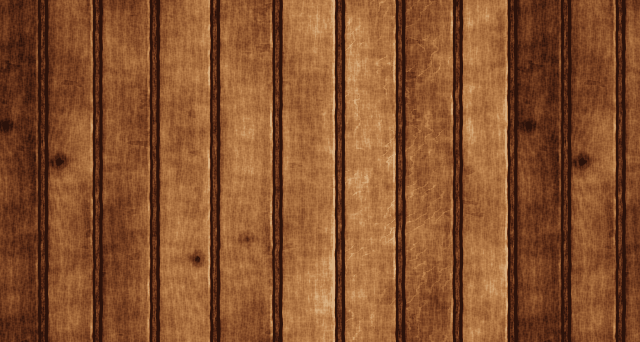
This texture is drawn by a WebGL 2 fragment shader. Its source:

```glsl
#version 300 es
precision highp float;
// Stained wooden boards with narrow grooves between them; nine boards form one period.
// A single "tone" value sums board tint, layered-sine stains, cellular fibres, knots
// and the groove profile, then a six-step colour ramp turns it into wood.
uniform vec2 u_resolution;
out vec4 fragColor;

#define BOARDS 9.0        // boards in one period
#define PITCH 0.1699      // mean board spacing, in canvas heights
#define OFFSET 0.133      // position of the first groove
#define SWAY 0.0194       // variation of the groove spacing
#define GROOVE 0.0146     // half width of a groove
#define STAIN 0.75        // strength of broad stains
#define STREAK 0.42       // strength of crosswise streaks
#define FIBRE 1.5         // strength of fine fibres
#define KNOT 1.5          // strength of knots
#define TAU 6.2831853

const vec3 RAMP[6] = vec3[6](
    vec3(0.17, 0.07, 0.04), vec3(0.34, 0.16, 0.08), vec3(0.49, 0.27, 0.14),
    vec3(0.63, 0.40, 0.22), vec3(0.75, 0.52, 0.31), vec3(0.85, 0.68, 0.49));
const float BOARD_TONE[9] = float[9](2.4, 2.6, 3.3, 3.2, 3.7, 3.6, 3.0, 3.5, 1.6);

vec2 hash2(vec2 p) {
    vec2 d = vec2(dot(p, vec2(127.1, 311.7)), dot(p, vec2(269.5, 183.3)));
    return fract(sin(d) * 43758.55);
}

// Cellular noise: distance to the nearest jittered point
float cells(vec2 p) {
    vec2 base = floor(p), f = p - base;
    float nearest = 2.0;
    for (int y = -1; y <= 1; y++)
        for (int x = -1; x <= 1; x++) {
            vec2 o = vec2(x, y);
            vec2 v = o + hash2(base + o) - f;
            nearest = min(nearest, dot(v, v));
        }
    return sqrt(nearest);
}

// Layered sines, each octave turned and bent by the other axis
float waves(vec2 p) {
    float sum = 0.0, amp = 0.5;
    for (int i = 0; i < 5; i++) {
        sum += amp * sin(p.x + 1.4 * sin(p.y));
        p = mat2(1.3, 1.1, -1.1, 1.3) * p + 2.3;
        amp *= 0.66;
    }
    return sum;
}

float grooveX(float k) {
    return OFFSET + k * PITCH + SWAY * cos(TAU * (k - 6.3) / BOARDS);
}

float band(float x, float lo, float hi, float soft) {
    return smoothstep(lo - soft, lo + soft, x) - smoothstep(hi - soft, hi + soft, x);
}

vec3 woodColor(float tone) {
    tone = clamp(tone, 0.0, 4.999);
    int i = int(tone);
    return mix(RAMP[i], RAMP[i + 1], fract(tone));
}

void main() {
    vec2 p = gl_FragCoord.xy / u_resolution.y;

    // Board under this point, with coordinates that repeat every period
    float k = floor((p.x - OFFSET) / PITCH);
    k += step(grooveX(k + 1.0), p.x) - step(p.x, grooveX(k));
    float left = grooveX(k), right = grooveX(k + 1.0);
    float id = floor(mod(k + 0.5, BOARDS));
    vec2 q = vec2(p.x - left, p.y);
    vec2 s = q + id * vec2(3.7, 5.3);

    // One knot on the boards around the second one
    float away = abs(id - 1.0);
    away = min(away, BOARDS - away);
    float knotty = max(0.0, away * (2.4 - away)) * 0.8;
    vec2 center = vec2((0.5 - 0.2 * cos(id * TAU / 4.0)) * (right - left),
                       fract(0.527 - 0.279 * id + 0.0678 * id * id));
    vec2 v = q - center + 0.004 * waves(s * 60.0);
    float r = length(v / vec2(0.017, 0.02));
    float knot = exp(-r * r) + 0.5 * exp(-dot(v, v / vec2(0.0025, 0.0003)));
    float bulge = exp(-dot(v, v / vec2(0.004, 0.016)));

    // Stains, streaks, growth lines and fibres
    float stain = waves(s * vec2(16.0, 6.0));
    float streak = waves(s * vec2(22.0, 55.0) + 4.0);
    float lines = sin(230.0 * q.x + 4.0 * waves(s * vec2(14.0, 5.0)) + 16.0 * knotty * bulge);
    float fibre = 0.6 * cells(s * vec2(190.0, 38.0)) + 0.5 * cells(s * vec2(120.0, 150.0)) - 0.5;
    float tone = BOARD_TONE[int(id)] + STAIN * stain + STREAK * streak;
    tone += 0.2 * lines + FIBRE * fibre;
    tone -= 0.9 * smoothstep(0.45, 0.8, streak) * smoothstep(-0.1, 0.4, -stain);
    tone -= KNOT * knotty * knot * (1.2 + 0.3 * sin(r * 7.0));

    // Curved pale flecks on the sixth and seventh boards
    float rays = sin(170.0 * q.x - 100.0 * q.y + 9.0 * sin(q.y * 9.0) + 3.0 * streak);
    float flecked = band(id, 4.5, 6.5, 0.1) * smoothstep(-0.3, 0.4, waves(s * 30.0));
    tone += 0.7 * flecked * smoothstep(0.7, 1.0, rays);

    // Groove: worn bright lip, dark walls and a rough brown strip between them
    float toRight = p.x - right;
    float d = q.x < -toRight ? q.x : toRight;
    float h = d / GROOVE + 0.1 * waves(vec2(id, p.y * 45.0));
    float soft = max(0.12, 0.7 / (u_resolution.y * GROOVE));
    float wear = 0.9 + 0.9 * waves(vec2(id * 2.0, p.y * 22.0));
    tone += band(h, -1.5, -1.05, soft) * max(wear, 0.1);
    tone -= 0.7 * exp(-2.5 * abs(h - 1.0)) * step(0.0, h);
    float strip = 1.5 * band(h, -0.5, 0.3, soft) * (1.0 + 1.6 * fibre + 0.4 * streak);
    tone = mix(tone, strip, band(h, -1.0, 0.95, soft));

    // Slight darkening towards the canvas border
    vec2 edge = abs(gl_FragCoord.xy / u_resolution - 0.5) * 2.0;
    tone -= 0.35 * pow(edge.y, 4.0) + 0.2 * pow(edge.x, 4.0);
    fragColor = vec4(woodColor(tone), 1.0);
}
```
